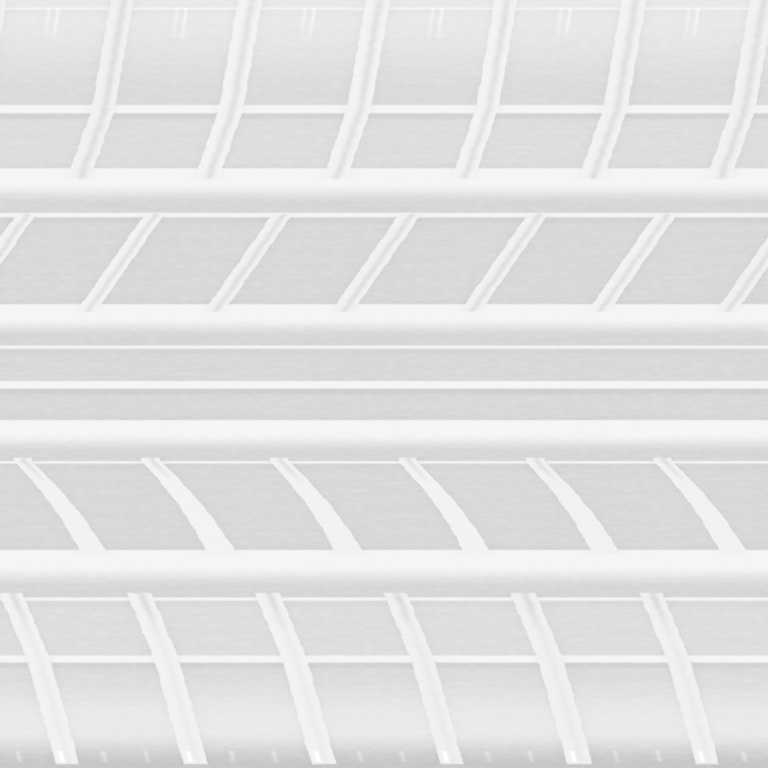
Reproduce this pattern procedurally as a Shadertoy shader.

```glsl
const float REPEATS = 6.0;      // tread blocks across the canvas
const float SOFTNESS = 0.0017;  // edge blur, in canvas heights
const float WHITE = 0.962;
const float GROOVE = 0.948;
const float RUBBER = 0.853;
const float SHADE = 0.845;
const float GRAIN = 0.022;
const float WOBBLE = 0.007;

// Raised lines: position from the top, half thickness
const vec2 LINES[8] = vec2[8](
    vec2(0.011, 0.0012), vec2(0.142, 0.0052), vec2(0.280, 0.0028), vec2(0.452, 0.0019),
    vec2(0.501, 0.0048), vec2(0.602, 0.0016), vec2(0.780, 0.0020), vec2(0.858, 0.0045));

// Gutters between rows: top, bottom
const vec2 GUTTERS[4] = vec2[4](
    vec2(0.219, 0.277), vec2(0.396, 0.449), vec2(0.547, 0.600), vec2(0.716, 0.778));

float softEdge() { return max(SOFTNESS, 0.75 / iResolution.y); }

float span(float v, float a, float b) {
    float s = softEdge();
    return smoothstep(a - s, a + s, v) * (1.0 - smoothstep(b - s, b + s, v));
}

float bell(float x, float width) { return exp(-x * x / (width * width)); }

vec2 hash2(vec2 p) {
    p = vec2(dot(p, vec2(127.1, 311.7)), dot(p, vec2(269.5, 183.3)));
    return fract(sin(p) * 43758.5);
}

// Distance to the nearest scattered cell point
float cellular(vec2 p) {
    vec2 cell = floor(p), f = fract(p);
    float nearest = 2.0;
    for (int j = -1; j <= 1; j++)
        for (int i = -1; i <= 1; i++) {
            vec2 o = vec2(i, j);
            nearest = min(nearest, length(o + hash2(cell + o) - f));
        }
    return nearest;
}

float layeredSines(vec2 p) {
    return 0.5 * sin(p.x + 1.7 * sin(p.y)) + 0.3 * sin(2.3 * p.y - p.x) + 0.2 * sin(5.1 * p.y + 1.9 * p.x);
}

// One family of slanted grooves with pale rims and a grey seam
void carve(inout float tone, float offset, float row, float width, float seam, float mask) {
    float id = floor(offset + 0.5);
    float d = offset - id;
    vec2 vary = hash2(vec2(id, row)) - 0.5;
    width *= 1.0 + 0.14 * vary.x;
    float s = REPEATS * softEdge();
    float body = 1.0 - smoothstep(width - s, width + s, abs(d));
    float halo = exp(-max(abs(d) - width, 0.0) / 0.03);
    tone -= 0.022 * halo * mask * (1.0 - body);
    float fill = GROOVE + 0.012 * vary.y - seam * bell(d - 0.15 * width, 0.34 * width);
    tone = mix(tone, fill, body * mask);
}

// Block faces, shaded from row to row
float blockTone(float v) {
    float tone = RUBBER;
    tone = mix(tone, mix(0.915, 0.862, smoothstep(0.02, 0.13, v)), span(v, -1.0, 0.142));
    tone = mix(tone, 0.872, span(v, 0.142, 0.219));
    tone = mix(tone, 0.873, span(v, 0.778, 0.858));
    float shoulder = mix(0.865, 0.918, smoothstep(0.87, 0.94, v));
    shoulder = mix(shoulder, 0.785, smoothstep(0.952, 0.998, v));
    return mix(tone, shoulder, span(v, 0.858, 2.0));
}

void mainImage(out vec4 fragColor, in vec2 fragCoord) {
    vec2 uv = fragCoord / iResolution.xy;
    float v = 1.0 - uv.y;
    float u = uv.x * REPEATS;
    float tone = blockTone(v);

    // Gutters: bright lip falling into shadow
    for (int i = 0; i < 4; i++) {
        vec2 g = GUTTERS[i];
        float t = (v - g.x) / (g.y - g.x);
        float inside = span(v, g.x, g.y);
        tone -= 0.025 * exp(-abs(v - g.x) / 0.004) * (1.0 - inside);
        tone = mix(tone, mix(WHITE, SHADE, smoothstep(0.33, 0.8, t)), inside);
    }

    // Horizontal lines, each with a thin shadow below
    for (int i = 0; i < 8; i++) {
        float y = LINES[i].x, h = LINES[i].y;
        tone -= 8.0 * h * bell(v - y - h - 0.004, 0.004);
        tone = mix(tone, WHITE, span(v, y - h, y + h));
    }

    // Slanted grooves, row by row
    float w = u + WOBBLE * layeredSines(vec2(u * 5.0, v * 170.0));
    float bend = v - 0.142;
    carve(tone, w - 0.805 + 1.05 * (bend + max(bend, 0.0)), 1.0, 0.092, 0.065, span(v, -1.0, 0.233));
    carve(tone, w - 1.20 + 4.2 * (v - 0.28), 2.0, 0.080, 0.065, span(v, 0.278, 0.406));
    float t = clamp((v - 0.60) / 0.116, 0.0, 1.0);
    carve(tone, w - 0.18 - 0.54 * t - 0.04 * sin(3.14 * t), 3.0,
          mix(0.072, 0.108, t), 0.07 * (1.0 - smoothstep(0.0, 0.3, t)), span(v, 0.596, 0.722));
    bend = v - 0.858;
    carve(tone, w - 0.30 - 1.68 * bend - 0.82 * min(bend, 0.0), 4.0, 0.092,
          0.055 * (1.0 - smoothstep(0.78, 0.83, v)) + 0.02, span(v, 0.772, 0.995));

    // Paired wear ticks near the top, short ones along the bottom
    float tick = fract(u - 0.43 + 0.9 * v + 0.5) - 0.5;
    float tickFade = span(v, 0.011, 0.05) * (1.0 - 0.5 * smoothstep(0.02, 0.05, v));
    tone += 0.05 * tickFade * (bell(tick - 0.035, 0.014) + 0.7 * bell(tick + 0.035, 0.014));
    float nick = fract(u * 3.0 - 4.0 * v) - 0.5;
    tone += 0.06 * bell(nick, 0.06) * span(v, 0.978, 0.992);

    // Streaky grain, weaker on bright parts
    float grain = cellular(uv * vec2(75.0, 210.0)) - 0.5 + 0.25 * layeredSines(uv * vec2(23.0, 310.0));
    tone += GRAIN * grain * mix(1.0, 0.3, smoothstep(0.87, 0.95, tone));

    fragColor = vec4(vec3(clamp(tone, 0.0, 1.0)), 1.0);
}
```
